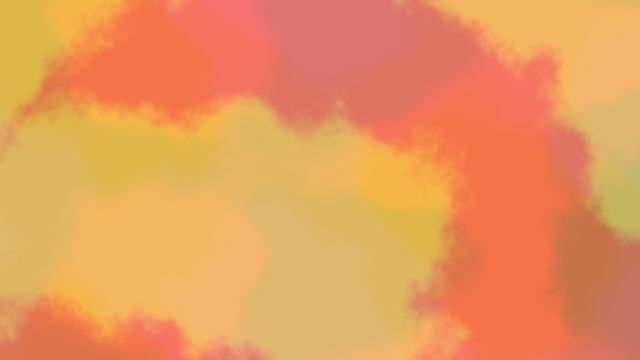
Give the GLSL for this background, as a WebGL 1 fragment shader.

```glsl
precision highp float;
// Soft sponge-painted clouds of coral, orange, ochre and peach with frayed edges.

uniform vec2 u_resolution;

// Levels that each colour channel steps between
const vec3 RED_LEVELS = vec3(0.77, 0.87, 0.96);
const vec2 GREEN_LEVELS = vec2(0.45, 0.715);
const vec3 BLUE_LEVELS = vec3(0.285, 0.38, 0.44);

// Layout, in units of the canvas height
const vec2 POOL_CENTER = vec2(0.55, 0.27);
const vec2 POOL_RADII = vec2(0.67, 0.43);
const vec2 ARCH_CENTER = vec2(0.80, 0.20);
const float ARCH_RADIUS = 0.87;
const float ARCH_FLOOR = 0.35;
const vec2 SHADE_CENTER = vec2(1.85, 0.25);
const float SHADE_RADIUS = 0.29;

// Edge character
const float EDGE_SOFTNESS = 0.05;
const float FRAY = 0.24;
const float SWAY = 0.016;
const float GRAIN_SCALE = 5.0;

float hash(vec2 cell) {
    vec3 q = fract(vec3(cell.xyx) * 0.1031);
    q += dot(q, q.yzx + 33.33);
    return fract((q.x + q.y) * q.z);
}

float valueNoise(vec2 p) {
    vec2 cell = floor(p);
    vec2 f = fract(p);
    f = f * f * (3.0 - 2.0 * f);
    float low = mix(hash(cell), hash(cell + vec2(1.0, 0.0)), f.x);
    float high = mix(hash(cell + vec2(0.0, 1.0)), hash(cell + vec2(1.0)), f.x);
    return mix(low, high, f.y);
}

// Layered noise centred on zero, rough enough to fray an edge
float fray(vec2 p, float seed) {
    mat2 turn = mat2(0.8, 0.6, -0.6, 0.8);
    vec2 q = p * GRAIN_SCALE + seed;
    float sum = 0.0;
    float weight = 0.38;
    for (int i = 0; i < 6; i++) {
        sum += weight * (valueNoise(q) - 0.5);
        q = turn * q * 2.0 + 17.3;
        weight *= 0.66;
    }
    return sum * FRAY;
}

// Positive in the yellow areas, negative in the coral arch between them
float yellowField(vec2 p) {
    vec2 q = abs(p - POOL_CENTER) / POOL_RADII;
    float pool = (1.0 - pow(dot(q * q, q), 1.0 / 3.0)) * POOL_RADII.y;
    float bank = p.y - 0.14 + 0.31 * p.x * p.x;
    vec2 reach = (p - ARCH_CENTER) * vec2(0.95, 1.0);
    float beyond = min(length(reach) - ARCH_RADIUS, p.y - ARCH_FLOOR);
    return max(min(pool, bank), beyond);
}

// Crossed waves that decide where red is strong
float redField(vec2 p) {
    return cos(6.5 * (p.x - 1.42))
         + 1.6 * cos(4.8 * (p.x - 1.08)) * cos(10.0 * (p.y - 0.55));
}

// Crossed waves that decide where blue is strong
float blueField(vec2 p) {
    return cos(2.6 * p.x + 6.0 * p.y - 2.6) - cos(5.7 * (p.x - 0.27));
}

void main() {
    vec2 p = gl_FragCoord.xy / u_resolution.y;
    vec2 swayed = p + SWAY * (sin(p.yx * 13.0 + vec2(0.5, 2.1))
                            + sin(p.yx * 23.0 + vec2(4.0, 1.3)));

    // Green splits coral from yellow
    float yellow = yellowField(swayed) + fray(p, 3.7);
    float green = mix(GREEN_LEVELS.x, GREEN_LEVELS.y,
                      smoothstep(-EDGE_SOFTNESS, EDGE_SOFTNESS, yellow));

    // Red dulls some clouds, and most of all the shaded side
    float redFray = fray(p, 41.2);
    float red = mix(RED_LEVELS.y, RED_LEVELS.z,
                    smoothstep(-0.5, 0.4, redField(swayed) + 6.0 * redFray));
    float shade = SHADE_RADIUS - length(p - SHADE_CENTER) + redFray;
    red = mix(red, RED_LEVELS.x,
              smoothstep(-EDGE_SOFTNESS, EDGE_SOFTNESS, shade));

    // Blue turns orange to coral and yellow to peach
    float haze = blueField(swayed) + 5.0 * fray(p, 78.9);
    float blue = mix(BLUE_LEVELS.x, BLUE_LEVELS.y, smoothstep(-0.9, -0.2, haze));
    blue = mix(blue, BLUE_LEVELS.z, smoothstep(0.4, 1.0, haze));

    gl_FragColor = vec4(red, green, blue, 1.0);
}
```
